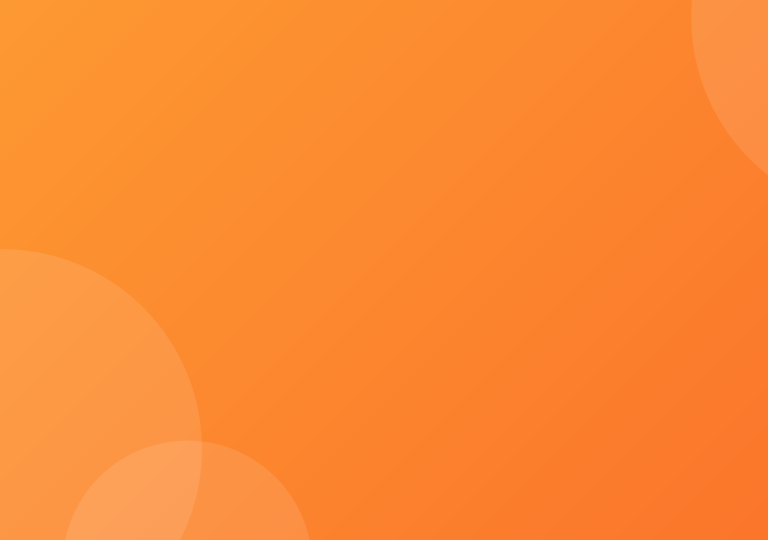
This background is drawn by a WebGL 1 fragment shader. Its source:

```glsl
precision highp float;
// Diagonal orange gradient with three translucent pale discs at the corners.

uniform vec2 u_resolution;

// Anti-aliased disc coverage, in units of the canvas height.
float disc(vec2 p, vec2 center, float radius) {
    float pixel = 1.0 / u_resolution.y;
    return 1.0 - smoothstep(-0.75 * pixel, 0.75 * pixel, length(p - center) - radius);
}

vec3 veil(vec3 color, float coverage) {
    return mix(color, vec3(1.0), 0.105 * coverage);
}

void main() {
    vec2 p = gl_FragCoord.xy / u_resolution.y;
    float aspect = u_resolution.x / u_resolution.y;

    // Gradient from the upper left to the lower right
    float diagonal = (p.x + 1.0 - p.y) / (aspect + 1.0);
    vec3 color = mix(vec3(0.992, 0.600, 0.196), vec3(0.984, 0.460, 0.168), diagonal);

    // Large disc at the left, small disc at the bottom, large disc at the right
    color = veil(color, disc(p, vec2(0.004, 0.1685), 0.370));
    color = veil(color, disc(p, vec2(0.347, -0.047), 0.231));
    color = veil(color, disc(p, vec2(aspect + 0.228, 0.967), 0.370));

    gl_FragColor = vec4(color, 1.0);
}
```
